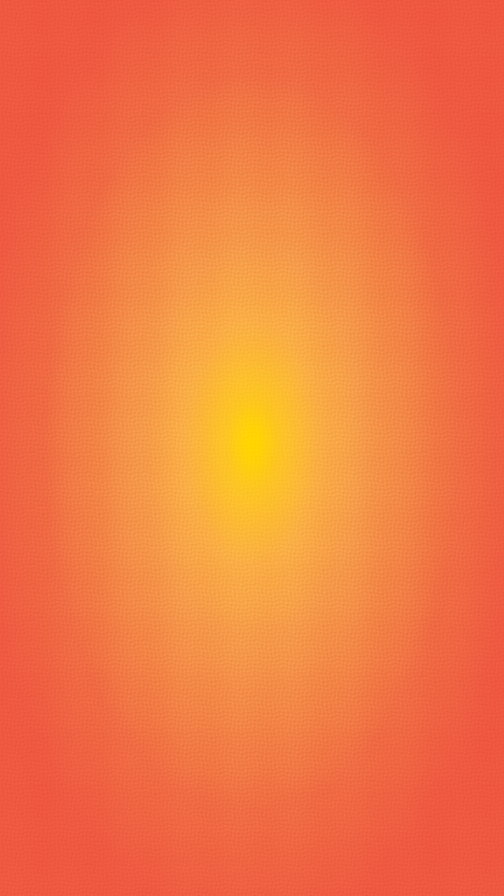
Give the GLSL for this background, as a Shadertoy shader.

```glsl
// A warm elliptical glow, yellow at the centre and coral at the rim, on woven cloth.
// Colour stops blend along the elliptical radius; the cloth is a repeating tile of
// wavy threads made from layered sines, broken up by hashed cells.

const float TAU = 6.2831853;

float hash(vec2 cell) {
    return fract(sin(dot(cell, vec2(127.1, 311.7))) * 4375.85);
}

// Radius 0 is the centre, 1 the middle of each canvas edge.
vec3 glowColor(float radius) {
    vec3 color = mix(vec3(1.0, 0.835, 0.0), vec3(0.99, 0.76, 0.16), smoothstep(0.0, 0.14, radius));
    color = mix(color, vec3(0.98, 0.68, 0.27), clamp((radius - 0.13) / 0.14, 0.0, 1.0));
    color = mix(color, vec3(0.96, 0.60, 0.29), clamp((radius - 0.27) / 0.17, 0.0, 1.0));
    color = mix(color, vec3(0.95, 0.52, 0.275), clamp((radius - 0.44) / 0.18, 0.0, 1.0));
    color = mix(color, vec3(0.94, 0.43, 0.265), clamp((radius - 0.62) / 0.20, 0.0, 1.0));
    return mix(color, vec3(0.935, 0.345, 0.255), smoothstep(0.74, 1.16, radius));
}

// Signed thread shade: across runs over the threads, along follows them.
float threads(float across, float along, float phase) {
    float wobble = 0.22 * sin(TAU * along * 2.0 + phase)
                 + 0.13 * sin(TAU * (along * 5.0 + across * 3.0));
    float coord = across * 14.0 + wobble;
    vec2 cell = mod(vec2(floor(coord), floor(along * 6.0)), vec2(14.0, 6.0));
    float strength = 0.45 + 0.55 * hash(cell + phase);
    return strength * sin(TAU * coord);
}

void mainImage(out vec4 fragColor, in vec2 fragCoord) {
    vec2 uv = fragCoord / iResolution.xy;
    float radius = length((uv - vec2(0.5, 0.505)) * 2.0);
    vec3 color = glowColor(radius);

    // Cloth: nine tiles across, with crossed threads and faint broad folds
    vec2 cloth = fragCoord / iResolution.x * 9.0;
    float weave = threads(cloth.x, cloth.y, 1.7) + threads(cloth.y, cloth.x, 4.1);
    float folds = sin(TAU * cloth.x) + 0.5 * sin(TAU * cloth.y);

    // Fade the threads where pixels are too coarse, and near the bright core
    float detail = 1.0 - smoothstep(0.45, 0.9, 14.0 * 9.0 / iResolution.x);
    float relief = mix(0.3, 1.0, smoothstep(0.0, 0.4, radius))
                 * mix(1.0, 0.55, smoothstep(0.6, 1.2, radius));
    color += vec3(0.006, 0.022, 0.014) * weave * detail * relief;
    color += vec3(0.001, 0.005, 0.003) * folds * relief;

    fragColor = vec4(clamp(color, 0.0, 1.0), 1.0);
}
```
